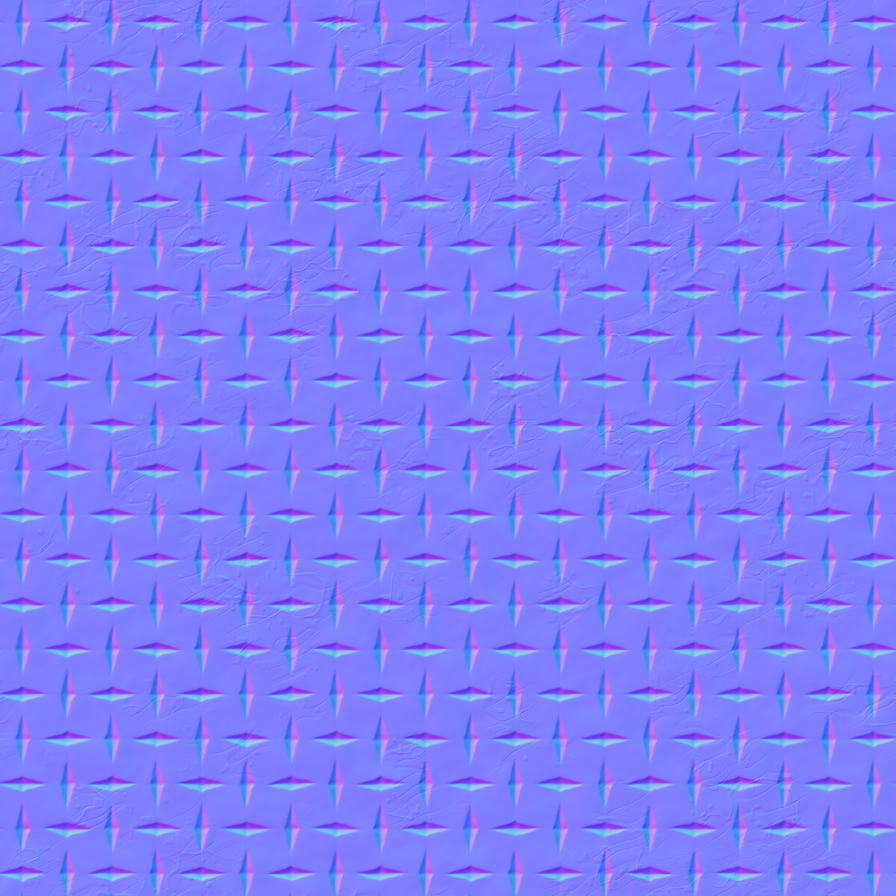
This texture map is drawn by a Shadertoy shader. Its source:

```glsl
// Tangent-space normal map of worn steel tread plate with alternating raised lozenges.

float hash(vec2 p) {
    vec3 q = fract(vec3(p.xyx) * 0.1031);
    q += dot(q, q.yzx + 33.33);
    return fract((q.x + q.y) * q.z);
}

// Value noise that wraps after a whole number of lattice cells
float noise(vec2 p, vec2 period) {
    vec2 i = floor(p), f = p - i;
    f = f * f * f * (f * (f * 6.0 - 15.0) + 10.0);
    vec2 a = mod(i, period), b = mod(i + 1.0, period);
    return mix(mix(hash(a), hash(vec2(b.x, a.y)), f.x),
               mix(hash(vec2(a.x, b.y)), hash(b), f.x), f.y);
}

float tileNoise(vec2 uv, float count) {
    return noise(uv * count, vec2(count));
}

// Raised lozenge lying along x, with a small nub at its waist
float lozenge(vec2 p, float seed) {
    float waist = exp(-p.x * p.x / 0.005);
    float halfWidth = 0.132 * (1.0 - pow(abs(p.x) / 0.57, 1.3)) + 0.026 * waist;
    float across = p.y + (seed - 0.5) * (0.05 * p.x + 0.03 * waist);
    float inside = halfWidth - sqrt(across * across + 0.0003);
    inside = 0.5 * (inside + sqrt(inside * inside + 0.0003));
    return 0.14 * (1.0 - exp(-inside / 0.125));
}

// Lozenges turn by a quarter from each cell to the next
float treadHeight(vec2 p) {
    vec2 cell = floor(p);
    float height = 0.0;
    for (int y = -1; y <= 1; y++)
    for (int x = -1; x <= 1; x++) {
        vec2 id = cell + vec2(x, y);
        vec2 local = p - id - 0.5;
        bool upright = mod(id.x + id.y, 2.0) > 0.5;
        height = max(height, lozenge(upright ? local.yx : local, hash(mod(id, 20.0) + 7.0)));
    }
    return height;
}

// Faint dents, sparse slanted scratches, curved creases and pits
float wearHeight(vec2 uv) {
    float patches = smoothstep(0.45, 0.8, tileNoise(uv + 0.37, 17.0));
    float dents = 0.022 * tileNoise(uv, 32.0) + 0.004 * tileNoise(uv, 96.0);
    vec2 slant = vec2(10.0 * uv.x + 20.0 * uv.y, 40.0 * (2.0 * uv.y - uv.x));
    slant.y += 0.8 * tileNoise(uv, 45.0);
    float scratch = smoothstep(0.09, 0.0, abs(noise(slant, vec2(10.0, 40.0)) - 0.5));
    float bend = tileNoise(uv + 0.02 * tileNoise(uv, 60.0), 26.0);
    float crease = smoothstep(0.05, 0.0, abs(bend - 0.5));
    float pits = smoothstep(0.78, 0.98, tileNoise(uv, 150.0));
    return dents + patches * (0.005 * scratch - 0.006 * crease - 0.008 * pits);
}

float surfaceHeight(vec2 p) {
    vec2 uv = p / 20.0;
    vec2 wobble = vec2(tileNoise(uv, 70.0), tileNoise(uv + 0.5, 70.0)) - 0.5;
    return treadHeight(p + 0.025 * wobble) + wearHeight(uv);
}

void mainImage(out vec4 fragColor, in vec2 fragCoord) {
    vec2 p = fragCoord / iResolution.xy * 20.0;

    // Slope by central differences, in cell units
    vec2 e = vec2(0.018, 0.0);
    vec2 slope = vec2(surfaceHeight(p + e.xy) - surfaceHeight(p - e.xy),
                      surfaceHeight(p + e.yx) - surfaceHeight(p - e.yx)) / (2.0 * e.x);

    // Green points down the canvas
    vec3 normal = normalize(vec3(-slope.x, slope.y, 1.0));
    fragColor = vec4(0.5 + 0.5 * normal, 1.0);
}
```
